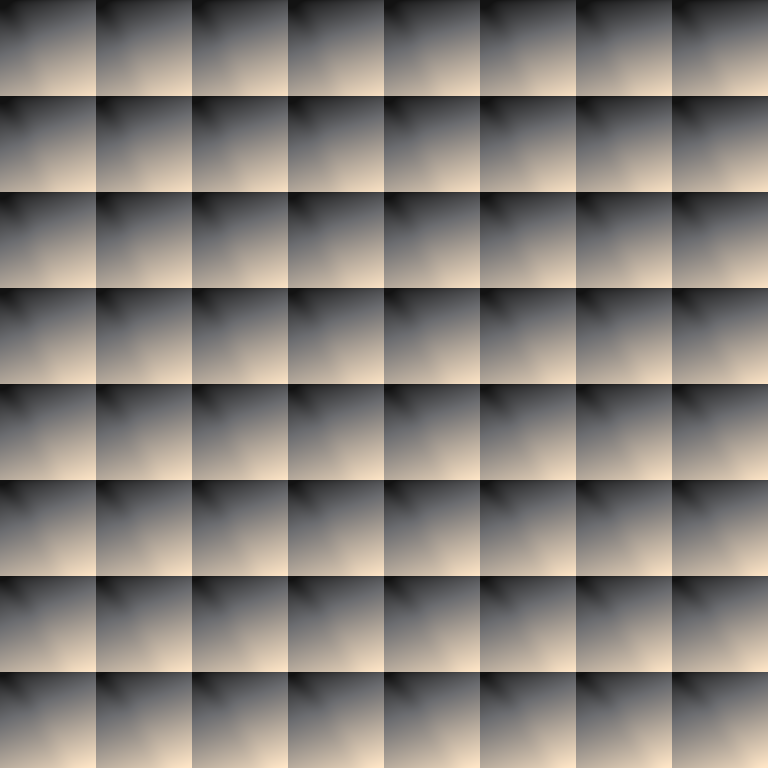
This pattern is drawn by a Shadertoy shader. Its source:

```glsl
#define TILES 8.0
#define SAMPLES 2
#define RISE_DOWN 0.73
#define RISE_ACROSS 0.27
#define VALLEY 0.07
#define FOLD 0.06
#define ROW_DRIFT 0.04
#define JITTER 0.05
#define INK vec3(0.07, 0.07, 0.07)
#define SLATE vec3(0.42, 0.425, 0.44)
#define PEACH vec3(0.95, 0.86, 0.75)

// Sine-free hash, one value per tile
float hash21(vec2 p) {
    vec3 q = fract(vec3(p.xyx) * 0.1031);
    q += dot(q, q.yzx + 33.33);
    return fract((q.x + q.y) * q.z);
}

// Ink to slate to peach
vec3 ramp(float t) {
    t = clamp(t, 0.0, 1.05);
    return t < 0.4 ? mix(INK, SLATE, t / 0.4)
                   : mix(SLATE, PEACH, (t - 0.4) / 0.6);
}

// Tone inside a tile; p runs right and down from its top left corner
float tileTone(vec2 p, vec2 cell) {
    vec2 place = cell / (TILES - 1.0);
    float jitter = hash21(cell + 3.0) - 0.5;

    // Main slope, flatter across the upper right tiles
    float across = RISE_ACROSS - 0.09 * place.x * (1.0 - place.y) * (1.0 - p.y);
    float tone = 0.02 + RISE_DOWN * p.y + across * p.x;
    tone += ROW_DRIFT * (place.y - 0.5);

    // Crease from the corner, leaning further over to the right and down
    float lean = 0.55 + 0.25 * place.y + 0.15 * place.x + JITTER * jitter;
    float side = p.x - lean * p.y * (1.15 - 0.3 * p.y);

    // Dark valley above, soft lighter fold below
    float valley = exp(-60.0 * side * side) * (1.0 - smoothstep(0.1, 0.65, p.y));
    float fold = smoothstep(-0.14, 0.14, side) - 0.5;
    tone += FOLD * fold * smoothstep(0.15, 0.7, p.y) - VALLEY * valley;

    // Thin shade under the upper edge
    return tone - 0.04 * exp(-45.0 * p.y);
}

vec3 pattern(vec2 uv) {
    vec2 grid = vec2(uv.x, 1.0 - uv.y) * TILES;
    return ramp(tileTone(fract(grid), floor(grid)));
}

void mainImage(out vec4 fragColor, in vec2 fragCoord) {
    // Average a small grid of samples to smooth the seams
    vec3 sum = vec3(0.0);
    for (int j = 0; j < SAMPLES; j++)
    for (int i = 0; i < SAMPLES; i++) {
        vec2 offset = (vec2(i, j) + 0.5) / float(SAMPLES) - 0.5;
        sum += pattern((fragCoord + offset) / iResolution.xy);
    }
    fragColor = vec4(sum / float(SAMPLES * SAMPLES), 1.0);
}
```
